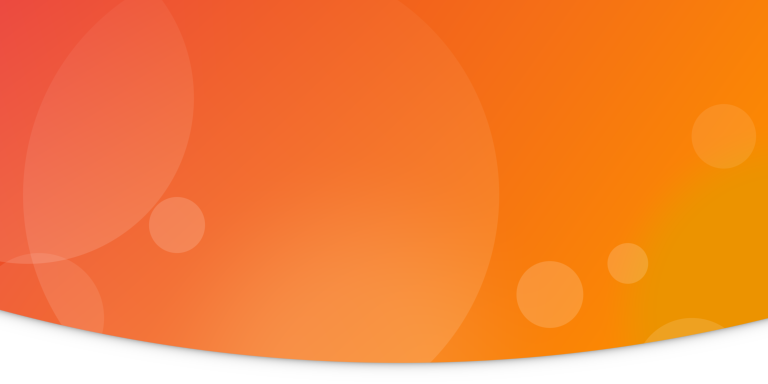
This background is drawn by a Shadertoy shader. Its source:

```glsl
// Units: canvas height = 1, origin at the lower left
const vec3 RED    = vec3(0.92, 0.25, 0.21);
const vec3 CORAL  = vec3(0.94, 0.34, 0.13);
const vec3 ORANGE = vec3(0.96, 0.43, 0.09);
const vec3 AMBER  = vec3(0.985, 0.535, 0.01);
const vec3 OLIVE  = vec3(0.925, 0.575, 0.0);
const vec3 PEACH  = vec3(1.0, 0.78, 0.48);
const vec3 PAPER  = vec3(1.0);

const vec2  GRADIENT_AXIS  = vec2(0.425, -0.30);
const float GRADIENT_START = 0.30;

const vec3  OLIVE_DISC    = vec3(2.06, 0.19, 0.42);  // centre, radius
const float OLIVE_SOFT    = 0.08;
const vec3  GLOW_DISC     = vec3(0.92, 0.06, 0.44);
const float GLOW_SOFT     = 0.30;
const float GLOW_STRENGTH = 0.20;

const vec3  PANEL_DISC      = vec3(1.042, 4.055, 4.0);
const float SHADOW_SIZE     = 0.010;
const float SHADOW_STRENGTH = 0.30;

const float LARGE_RADIUS = 0.4;   // larger bubbles fade out upward
const float FADE_TOP     = 0.2;

// Bubbles: centre, radius, opacity
const int BUBBLE_COUNT = 8;
const vec4 BUBBLES[BUBBLE_COUNT] = vec4[BUBBLE_COUNT](
    vec4(0.680, 0.492, 0.620, 0.15),
    vec4(0.073, 0.745, 0.432, 0.14),
    vec4(0.102, 0.172, 0.169, 0.09),
    vec4(0.461, 0.414, 0.073, 0.16),
    vec4(1.432, 0.233, 0.087, 0.17),
    vec4(1.635, 0.314, 0.053, 0.17),
    vec4(1.885, 0.645, 0.084, 0.10),
    vec4(1.802, 0.021, 0.151, 0.13)
);

float discDistance(vec2 p, vec3 disc) {
    return length(p - disc.xy) - disc.z;
}

float coverage(float distance, float pixel) {
    return 1.0 - smoothstep(-0.75 * pixel, 0.75 * pixel, distance);
}

vec3 baseGradient(vec2 p) {
    float t = dot(p, GRADIENT_AXIS) + GRADIENT_START;
    vec3 color = mix(RED, CORAL, clamp(t / 0.3, 0.0, 1.0));
    color = mix(color, ORANGE, clamp((t - 0.3) / 0.3, 0.0, 1.0));
    return mix(color, AMBER, clamp((t - 0.6) / 0.36, 0.0, 1.0));
}

vec3 addBubbles(vec3 color, vec2 p, float pixel) {
    for (int i = 0; i < BUBBLE_COUNT; i++) {
        vec4 bubble = BUBBLES[i];
        float height = clamp(0.5 + 0.5 * (p.y - bubble.y) / bubble.z, 0.0, 1.0);
        float fade = bubble.z > LARGE_RADIUS ? mix(1.0, FADE_TOP, height) : 1.0;
        float mask = coverage(discDistance(p, bubble.xyz), pixel);
        color = mix(color, vec3(1.0), mask * bubble.w * fade);
    }
    return color;
}

void mainImage(out vec4 fragColor, in vec2 fragCoord) {
    float pixel = 1.0 / iResolution.y;
    vec2 p = fragCoord * pixel;

    // Warm gradient with soft tints
    vec3 color = baseGradient(p);
    float olive = 1.0 - smoothstep(-OLIVE_SOFT, OLIVE_SOFT, discDistance(p, OLIVE_DISC));
    color = mix(color, OLIVE, olive);
    float glow = 1.0 - smoothstep(-GLOW_SOFT, 0.12, discDistance(p, GLOW_DISC));
    color = mix(color, PEACH, glow * GLOW_STRENGTH);

    // Translucent bubbles
    color = addBubbles(color, p, pixel);

    // Curved lower edge with its shadow
    float edge = discDistance(p, PANEL_DISC);
    float shadow = SHADOW_STRENGTH * exp(-max(edge, 0.0) / SHADOW_SIZE);
    color = mix(PAPER * (1.0 - shadow), color, coverage(edge, pixel));

    fragColor = vec4(color, 1.0);
}
```
